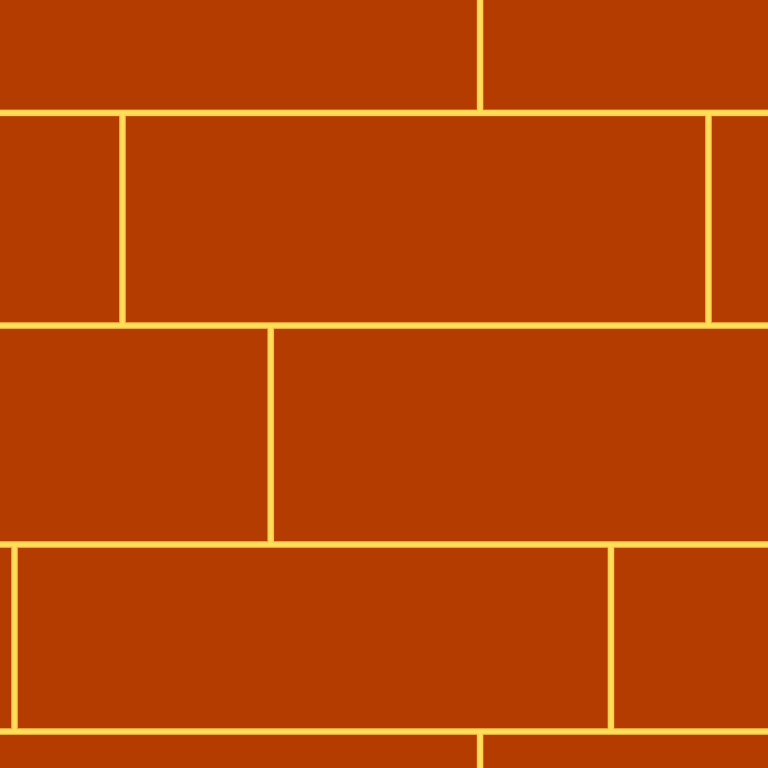
Give the GLSL for this pattern, as a three.js fragment shader.

```glsl
varying vec2 vUv;

const float HALF_PI = 1.57079633;
const float ROWS = 4.0;
const float JOINT_HALF_WIDTH = 0.0042;
const float EDGE_SOFTNESS = 0.001;

const vec3 BRICK = vec3(0.705, 0.235, 0.0);
const vec3 JOINT_RIM = vec3(0.99, 0.82, 0.31);
const vec3 JOINT_CORE = vec3(1.0, 0.87, 0.35);

// Variation between rows that recurs every four rows
float rowCycle(float row, float mean, vec3 swing) {
  float a = row * HALF_PI;
  return mean + dot(swing, vec3(cos(a), sin(a), cos(2.0 * a)));
}

float rowTop(float row) {
  return row / ROWS + rowCycle(row, 0.0669, vec3(-0.0143, -0.031, -0.0051));
}

float rowOffset(float row) {
  return rowCycle(row, 0.289, vec3(0.1363, -0.0703, 0.1998));
}

float brickLength(float row) {
  return rowCycle(row, 0.7698, vec3(0.0, 0.0068, 0.0));
}

// Distance to the nearest of evenly spaced lines
float repeatedLine(float x, float offset, float spacing) {
  return abs(fract((x - offset) / spacing + 0.5) - 0.5) * spacing;
}

float jointDistance(vec2 p) {
  float row = 0.0;
  float bed = 1.0;
  for (int i = 0; i < 5; i++) {
    float top = rowTop(float(i));
    bed = min(bed, abs(p.y - top));
    row += step(top, p.y);
  }
  float upright = repeatedLine(p.x, rowOffset(row), brickLength(row));
  return min(bed, upright);
}

float softBand(float dist, float halfWidth, float softness) {
  return 1.0 - smoothstep(halfWidth - softness, halfWidth + softness, dist);
}

void main() {
  float dist = jointDistance(vUv);

  // Joint is slightly brighter along its centre
  float core = softBand(dist, 0.0021, EDGE_SOFTNESS);
  vec3 joint = mix(JOINT_RIM, JOINT_CORE, core);

  float cover = softBand(dist, JOINT_HALF_WIDTH, EDGE_SOFTNESS);
  gl_FragColor = vec4(mix(BRICK, joint, cover), 1.0);
}
```
